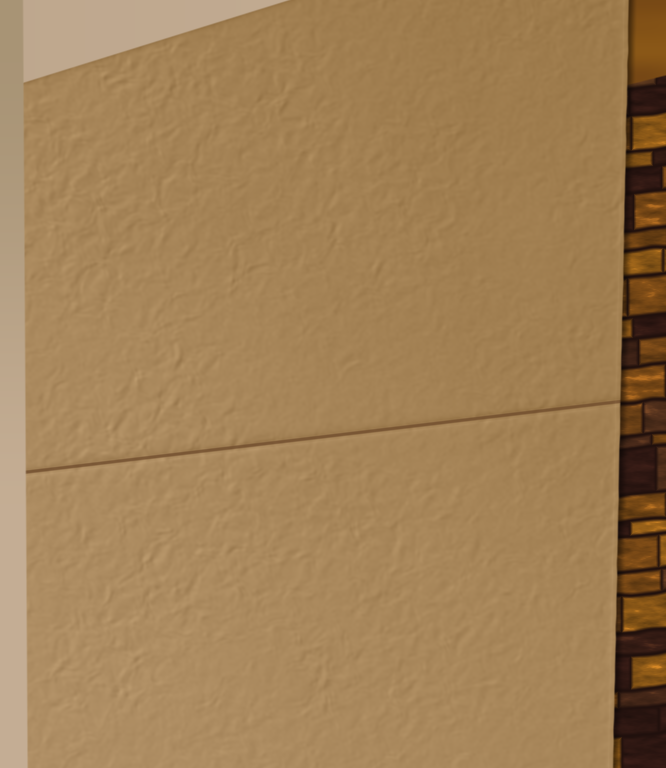
This texture is drawn by a WebGL 2 fragment shader. Its source:

```glsl
#version 300 es
precision highp float;
// A stucco wall in perspective, cut by one thin sloping groove, with a pale
// ceiling and side strip at the left and stacked ledge stone at the right.
// Embossed value noise makes the plaster; jittered rows make the stone.

#define GRAIN_SCALE 88.0
#define GRAIN_DEPTH 0.115
#define STONE_ROWS 27.0
#define STONE_WIDTH 0.075
#define GROOVE_WIDTH 0.0026
#define EDGE_SOFTNESS 0.0016
#define WALL_COLOR vec3(0.65, 0.52, 0.35)
#define PALE_COLOR vec3(0.75, 0.66, 0.56)
#define STONE_DARK vec3(0.18, 0.09, 0.07)
#define STONE_BROWN vec3(0.33, 0.20, 0.11)
#define STONE_OCHRE vec3(0.45, 0.27, 0.08)
#define STONE_GOLD vec3(0.55, 0.35, 0.09)

uniform vec2 u_resolution;
out vec4 fragColor;

float hash(vec2 p) {
  return fract(sin(dot(p, vec2(127.1, 311.7))) * 43758.547);
}

float noise(vec2 p) {
  vec2 i = floor(p), f = fract(p);
  f = f * f * (3.0 - 2.0 * f);
  return mix(mix(hash(i), hash(i + vec2(1, 0)), f.x),
             mix(hash(i + vec2(0, 1)), hash(i + vec2(1, 1)), f.x), f.y);
}

float fbm(vec2 p) {
  float sum = 0.0, amp = 0.5;
  for (int k = 0; k < 4; k++) {
    sum += amp * noise(p);
    p = mat2(1.6, 1.2, -1.2, 1.6) * p + 7.3;
    amp *= 0.5;
  }
  return sum;
}

// Coverage that rises from 0 to 1 as the signed distance turns positive
float cover(float d) {
  float soft = max(EDGE_SOFTNESS, 0.75 / u_resolution.y);
  return smoothstep(-soft, soft, d);
}

// Plaster height, stretched a little along a steep diagonal
float plasterHeight(vec2 p) {
  vec2 q = mat2(0.91, 0.36, -0.42, 0.91) * p * GRAIN_SCALE;
  q += 1.2 * vec2(noise(q * 0.5), noise(q * 0.5 + 31.0));
  return 0.7 * noise(q * vec2(1.15, 0.8)) + 0.3 * noise(q * 1.9 + 17.0);
}

vec3 plaster(vec2 p) {
  float warmShade = 0.055 * p.x + 0.05 * (p.y - 0.5);
  vec3 color = WALL_COLOR + 0.022 - warmShade * vec3(0.9, 1.0, 1.25);
  color += 0.022 * (fbm(p * 7.0) - 0.47);
  vec2 lightStep = vec2(-0.0032, 0.0028);
  float relief = plasterHeight(p) - plasterHeight(p + lightStep);
  float patchiness = mix(0.45, 1.0, smoothstep(0.3, 0.65, fbm(p * 9.0 + 4.0)));
  float fade = mix(1.0, 0.6, smoothstep(0.1, 0.7, p.x));
  color += relief * GRAIN_DEPTH * patchiness * fade * vec3(1.0, 0.98, 0.9);
  return color + 0.012 * (noise(p * 230.0) - 0.5);
}

float rowEdge(float i) {
  return i + 0.7 * (hash(vec2(i, 3.0)) - 0.5);
}

vec3 ledgeStone(vec2 p) {
  // Rows of uneven height, each cut into blocks of shifted phase
  float y = (p.y - 0.1 * (p.x - 0.82) + 0.003 * noise(p * 40.0)) * STONE_ROWS;
  float row = floor(y);
  if (y < rowEdge(row)) row -= 1.0;
  else if (y >= rowEdge(row + 1.0)) row += 1.0;
  float gapY = min(y - rowEdge(row), rowEdge(row + 1.0) - y) / STONE_ROWS;
  float x = p.x / STONE_WIDTH + 5.0 * hash(vec2(row, 8.0));
  float gapX = min(fract(x), 1.0 - fract(x)) * STONE_WIDTH;
  vec2 block = vec2(floor(x), row);

  // Tone per block, split rough faces and bright chips along the grain
  float tone = hash(block + 5.0);
  vec3 color = mix(STONE_DARK, STONE_BROWN, smoothstep(0.2, 0.5, tone));
  color = mix(color, STONE_OCHRE, smoothstep(0.46, 0.6, tone));
  color = mix(color, STONE_GOLD, smoothstep(0.7, 0.95, tone));
  float streak = fbm(p * vec2(38.0, 120.0) + block * 3.7);
  color *= 0.62 + 0.85 * streak;
  color += vec3(0.22, 0.14, 0.05) * smoothstep(0.58, 0.8, streak) * tone;
  float joint = smoothstep(0.0, 0.0055, min(gapY, gapX + 0.001));
  color = mix(STONE_DARK * 0.7, color, joint);

  // Smooth lit beam above the topmost row
  vec3 beam = mix(STONE_OCHRE, STONE_GOLD, noise(p * vec2(12.0, 30.0)));
  return mix(color, beam, cover(p.y - 0.89 - 0.25 * (p.x - 0.82)));
}

void main() {
  vec2 p = gl_FragCoord.xy / u_resolution.y;
  p.x *= 0.8672 * u_resolution.y / u_resolution.x;
  float leftEdge = mix(0.036, 0.030, p.y);
  float rightEdge = mix(0.798, 0.819, p.y) + 0.0012 * (noise(p * 60.0) - 0.5);
  float ceilingLine = 0.892 + 0.311 * (p.x - 0.03);
  float grooveLine = 0.3854 + 0.1189 * (p.x - 0.035);

  // Wall with its groove: dark slit, soft shade above, lit lip below
  vec3 color = plaster(p);
  float g = p.y - grooveLine;
  color -= 0.045 * exp(-abs(g - 0.004) / 0.004);
  color += 0.035 * exp(-abs(g + 0.006) / 0.003);
  float slit = 1.0 - smoothstep(0.3, 1.3, abs(g) / GROOVE_WIDTH);
  color = mix(color, vec3(0.42, 0.28, 0.16), 0.75 * slit);
  color += 0.03 * exp(-abs(p.x - rightEdge + 0.006) / 0.003);
  color -= 0.07 * exp(-abs(p.y - ceilingLine) / 0.003);

  // Ceiling, side strip and stone laid over the wall borders
  vec3 ceilingColor = PALE_COLOR + 0.03 * (p.x - 0.15);
  color = mix(color, ceilingColor, cover(p.y - ceilingLine));
  vec3 strip = mix(PALE_COLOR + 0.02, vec3(0.66, 0.58, 0.46), smoothstep(0.3, 0.95, p.y));
  color = mix(color, strip, cover(leftEdge - p.x));
  vec3 stone = ledgeStone(p) * mix(0.55, 1.0, smoothstep(0.0, 0.012, p.x - rightEdge));
  color = mix(color, stone, cover(p.x - rightEdge));
  fragColor = vec4(clamp(color, 0.0, 1.0), 1.0);
}
```
